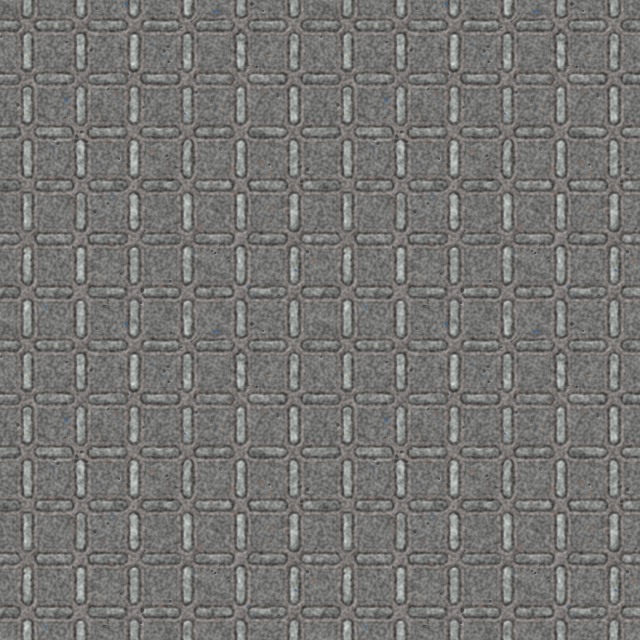
Reproduce this texture procedurally as a Shadertoy shader.

```glsl
const float REPEATS = 12.0;              // ribs across and down
const float WEAR_SPAN = 6.0;             // ribs covered by one patch of wear
const vec2 CROSSING = vec2(0.515, 0.53); // first crossing, in cells
const float RIB_HALF_SPAN = 0.26;        // straight half of a rib, in cells
const float CROWN_RADIUS = 0.066;
const float GROOVE_RADIUS = 0.103;
const float GROOVE_WIDTH = 0.026;
const float RIM_RADIUS = 0.158;
const float RIM_WIDTH = 0.026;
const float EDGE_WOBBLE = 0.022;
const float GRAIN_STRENGTH = 0.17;
const vec2 LIGHT_DIR = vec2(-0.45, 0.89);

const vec3 PLATE = vec3(0.455, 0.455, 0.452);
const vec3 RIM = vec3(0.535, 0.505, 0.490);
const vec3 GROOVE = vec3(0.315, 0.312, 0.305);
const vec3 CROWN_ACROSS = vec3(0.515, 0.525, 0.515);
const vec3 CROWN_UPRIGHT = vec3(0.605, 0.625, 0.610);
const vec3 PIT = vec3(0.23, 0.23, 0.23);
const vec3 RUST = vec3(0.55, 0.42, 0.35);
const vec3 BLUE_FLECK = vec3(0.25, 0.40, 0.55);

vec2 hash2(vec2 p) {
    const uint MULTIPLIER = 1664525u;
    uvec2 v = uvec2(ivec2(p)) * MULTIPLIER + 12345u;
    for (int i = 0; i < 2; i++) {
        v.x += v.y * MULTIPLIER;
        v.y += v.x * MULTIPLIER;
        v ^= v >> 16u;
    }
    return vec2(v & 0xffffu) / 65535.0;
}

float cornerSlope(vec2 corner, vec2 p, float period) {
    float angle = 6.28319 * hash2(mod(corner, period)).x;
    return dot(vec2(cos(angle), sin(angle)), p - corner);
}

// Gradient noise that wraps after a whole period
float gradientNoise(vec2 p, float period) {
    vec2 c = floor(p), f = p - c;
    vec2 s = f * f * f * (f * (f * 6.0 - 15.0) + 10.0);
    vec2 e = vec2(1.0, 0.0);
    return mix(mix(cornerSlope(c, p, period), cornerSlope(c + e.xy, p, period), s.x),
               mix(cornerSlope(c + e.yx, p, period), cornerSlope(c + e.xx, p, period), s.x), s.y);
}

// Fine grain on a turned lattice, so it does not line up with the ribs
float grain(vec2 wear) {
    vec2 turned = mat2(2.0, 1.0, -1.0, 2.0) * wear;
    return 0.35 * gradientNoise(turned * 11.0, 11.0)
         + 0.50 * gradientNoise(turned * 23.0, 23.0)
         + 0.95 * gradientNoise(turned * 43.0, 43.0);
}

// Coverage of randomly scattered round flecks
float flecks(vec2 wear, float count, float density, float radius, float seed) {
    vec2 p = wear * count, base = floor(p);
    float blur = 0.6 * count * REPEATS / (WEAR_SPAN * iResolution.y);
    float cover = 0.0;
    for (int y = -1; y <= 1; y++)
    for (int x = -1; x <= 1; x++) {
        vec2 cell = base + vec2(x, y);
        vec2 id = mod(cell, count) + seed;
        vec2 kind = hash2(id + 500.0);
        float r = radius * mix(0.4, 1.0, kind.y);
        float d = length(p - cell - hash2(id));
        cover = max(cover, step(kind.x, density) * (1.0 - smoothstep(r - blur, r + blur, d)));
    }
    return cover;
}

float band(float d, float centre, float width) {
    float t = (d - centre) / width;
    return exp(-t * t);
}

vec2 fromAxis(vec2 p, vec2 halfSpan) {
    return p - clamp(p, -halfSpan, halfSpan);
}

void mainImage(out vec4 fragColor, in vec2 fragCoord) {
    vec2 uv = fragCoord / iResolution.xy;
    vec2 wear = uv * REPEATS / WEAR_SPAN;
    vec2 grid = uv * REPEATS - CROSSING;
    vec2 mid = fract(grid) - 0.5, node = fract(grid + 0.5) - 0.5;

    // Nearest rib
    vec2 across = fromAxis(vec2(mid.x, node.y), vec2(RIB_HALF_SPAN, 0.0));
    vec2 upright = fromAxis(vec2(node.x, mid.y), vec2(0.0, RIB_HALF_SPAN));
    bool isUpright = length(upright) < length(across);
    vec2 offset = isUpright ? upright : across;
    float d = length(offset);
    float facing = dot(offset / max(d, 0.001), LIGHT_DIR);

    // Shared noise
    float rough = grain(wear);
    float blotch = gradientNoise(wear * 13.0, 13.0);
    float patches = gradientNoise(wear * 37.0, 37.0);
    d += EDGE_WOBBLE * patches;

    // Plate, rim and crossing
    vec3 color = PLATE + 0.03 * blotch;
    float rim = band(d, RIM_RADIUS, RIM_WIDTH);
    float crossing = exp(-dot(node, node) / 0.018);
    color = mix(color, RIM, max(0.85 * rim, 0.65 * crossing));
    color -= 0.04 * rim * facing;
    color -= 0.035 * band(d, 0.205, 0.014) * (1.0 - crossing);

    // Groove and crown
    color = mix(color, GROOVE, 0.95 * band(d, GROOVE_RADIUS, GROOVE_WIDTH));
    float crown = 1.0 - smoothstep(CROWN_RADIUS - 0.022, CROWN_RADIUS + 0.022, d);
    vec3 crownColor = isUpright ? CROWN_UPRIGHT : CROWN_ACROSS;
    color = mix(color, crownColor + 0.20 * patches + 0.08 * blotch, crown);
    color += 0.07 * facing * band(d, 0.055, 0.025);

    // Grain, pits with a lit lip, and coloured flecks
    color += GRAIN_STRENGTH * rough;
    vec2 ragged = wear + 0.004 * vec2(patches, rough);
    float worn = smoothstep(-0.2, 0.25, blotch) * (1.0 - 0.7 * crown);
    float lip = flecks(ragged + 0.004 * LIGHT_DIR, 48.0, 0.10, 0.32, 0.0);
    color += 0.11 * lip * worn;
    color = mix(color, PIT, 0.8 * worn * flecks(ragged, 48.0, 0.10, 0.32, 0.0));
    color = mix(color, RUST, 0.5 * flecks(ragged, 40.0, 0.04, 0.28, 100.0));
    color = mix(color, BLUE_FLECK, 0.7 * flecks(ragged, 32.0, 0.02, 0.20, 200.0));
    fragColor = vec4(clamp(color, 0.0, 1.0), 1.0);
}
```
